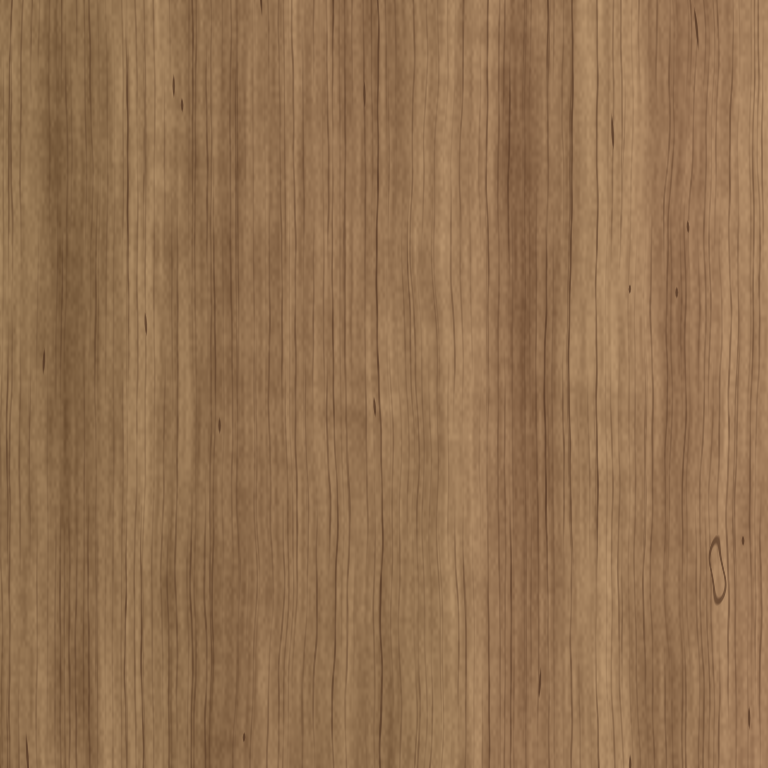
Write a three.js fragment shader that draws this texture.

```glsl
// Straight-grained brown wood veneer with fine dark growth lines and short flecks.
#define DARK_WOOD vec3(0.455, 0.332, 0.222)
#define LIGHT_WOOD vec3(0.690, 0.553, 0.403)
#define LINE_COLOR vec3(0.290, 0.185, 0.120)
#define BASE_TONE 0.54
#define BAND_PERIOD 0.2
#define WARP 0.0048
#define FINE_LINES 92.0
#define BOLD_LINES 34.0
#define LINE_WIDTH 0.0019
#define FLECK_CHANCE 0.10
#define FLECK_GRID vec2(20.0, 8.0)

varying vec2 vUv;

const float TAU = 6.2831853;

float hash(vec2 p) {
  vec3 q = fract(vec3(p.xyx) * 0.1031);
  q += dot(q, q.yzx + 33.33);
  return fract((q.x + q.y) * q.z);
}

float noise(vec2 p) {
  vec2 i = floor(p);
  vec2 f = fract(p);
  f = f * f * (3.0 - 2.0 * f);
  float low = mix(hash(i), hash(i + vec2(1.0, 0.0)), f.x);
  float high = mix(hash(i + vec2(0.0, 1.0)), hash(i + vec2(1.0, 1.0)), f.x);
  return mix(low, high, f.y);
}

// Layered sines bend neighbouring grain lines together, strongly only in places
float grainWarp(vec2 p) {
  float sway = sin(p.y * 5.0 + p.x * 7.0)
             + 0.5 * sin(p.y * 15.0 - p.x * 19.0 + 1.7)
             + 0.25 * sin(p.y * 37.0 + p.x * 31.0 + 4.0);
  float n = noise(vec2(p.x * 9.0, 3.5 + p.y * 2.0));
  return WARP * sway * mix(0.1, 1.3, n * n);
}

// Jittered vertical lines: x is the crisp line, y the soft shadow beside it
vec2 growthLines(float across, float along, float count, float seed) {
  float s = across * count;
  vec2 ink = vec2(0.0);
  for (int i = -1; i <= 1; i++) {
    float id = floor(s) + float(i);
    float r = hash(vec2(id + 50.0, seed));
    float weight = hash(vec2(id + 50.0, seed + 9.0));
    float wander = 0.0014 * sin(along * 8.0 + r * 40.0)
                 + 0.0005 * sin(along * 31.0 + r * 71.0)
                 + 0.0003 * sin(along * 83.0 + r * 97.0);
    float offset = (s - id - 0.2 - 0.6 * r) / count - wander * weight;
    float fade = smoothstep(0.1, 0.7, noise(vec2(id * 7.0 + seed, along * 5.0)));
    fade *= mix(0.55, 1.0, noise(vec2(id * 13.0 + seed, along * 38.0)));
    float strength = mix(0.3, 1.0, weight) * fade;
    float width = LINE_WIDTH * mix(0.8, 1.15, strength);
    float line = 1.0 - smoothstep(0.15 * width, width, abs(offset));
    float shadow = exp(-abs(offset) * (offset < 0.0 ? 190.0 : 600.0));
    ink = max(ink, strength * vec2(line, shadow));
  }
  return ink;
}

// Cellular scatter of thin tapered dark dashes
float flecks(vec2 p) {
  vec2 cell = floor(p * FLECK_GRID);
  float ink = 0.0;
  for (int j = -1; j <= 1; j++) {
    for (int i = -1; i <= 1; i++) {
      vec2 id = cell + vec2(float(i), float(j));
      vec2 jitter = vec2(hash(id + 11.0), hash(id + 37.0));
      float size = hash(id + 71.0);
      vec2 d = p - (id + jitter) / FLECK_GRID;
      d.x += d.y * (jitter.x - 0.5) * 0.14;
      float taper = 1.0 - abs(d.y) / mix(0.007, 0.036, size * size);
      float width = 0.0026 * sqrt(max(taper, 0.0)) + 0.0001;
      float dash = 1.0 - smoothstep(0.15 * width, width, abs(d.x));
      float present = step(hash(id + 97.0), FLECK_CHANCE);
      ink = max(ink, present * dash * smoothstep(0.0, 0.6, taper));
    }
  }
  return ink;
}

// One narrow closed loop of grain
float grainEye(vec2 p) {
  vec2 radius = vec2(0.008 + 0.05 * max(-p.y, 0.0), 0.040);
  p.x += 0.003 * sin(p.y * 70.0);
  float ring = abs(length(p / radius) - 1.0) * radius.x;
  return 1.0 - smoothstep(0.0004, 0.0018, ring);
}

void main() {
  vec2 p = vUv;
  float across = p.x + grainWarp(p);

  // Broad bands, lighter toward the right
  float tone = BASE_TONE + 0.26 * (p.x - 0.5);
  tone -= 0.13 * cos((across - 0.09) * TAU / BAND_PERIOD);
  tone += 0.32 * (noise(vec2(across * 13.0, p.y * 1.6)) - 0.5);
  tone += 0.32 * (noise(vec2(across * 58.0, p.y * 2.2 + 8.0)) - 0.5);

  // Faint cross figure, fibres and pores
  float figure = noise(vec2(p.x * 14.0 + 5.0, p.y * 40.0 + p.x * 6.0));
  tone += 0.22 * (figure - 0.5) * noise(p * vec2(6.0, 4.0) + 20.0);
  tone += 0.34 * (noise(vec2(across * 210.0, p.y * 9.0)) - 0.5);
  tone += 0.24 * (noise(p * vec2(320.0, 130.0)) - 0.5);

  // Growth lines and flecks
  vec2 fine = growthLines(across, p.y, FINE_LINES, 3.0);
  vec2 bold = growthLines(across, p.y, BOLD_LINES, 17.0);
  tone -= 0.10 * fine.y + 0.22 * bold.y;
  float ink = max(0.44 * fine.x, 0.66 * bold.x);
  ink = max(ink, 0.72 * flecks(vec2(across, p.y)));
  ink = max(ink, 0.62 * grainEye(p - vec2(0.934, 0.257)));

  vec3 color = mix(DARK_WOOD, LIGHT_WOOD, clamp(tone, -0.2, 1.15));
  float warmth = noise(vec2(across * 9.0, p.y * 1.3 + 40.0)) + p.x - 1.0;
  color += warmth * vec3(0.010, -0.005, 0.005);
  color = mix(color, LINE_COLOR, ink);
  gl_FragColor = vec4(color, 1.0);
}
```
